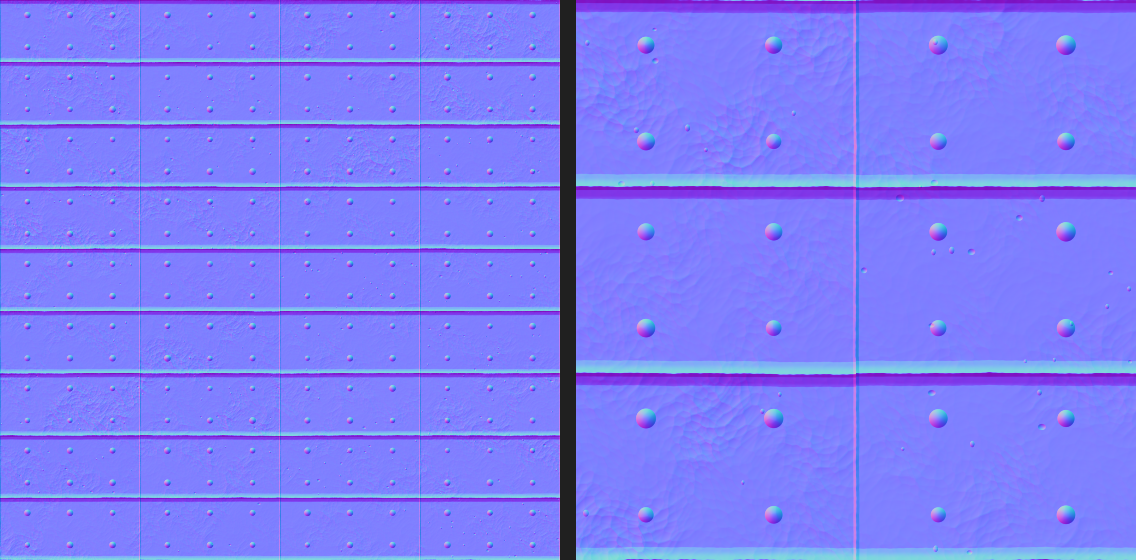
Left, the full canvas; right, a detail of the centre.
Give the GLSL for this texture map, as a Shadertoy shader.

```glsl
const float TAU = 6.2831853;
const vec2 GRID = vec2(4.0, 9.0);        // plates across and down
const vec2 RIVET_STEP = vec2(0.304, 0.258);
const float BEVEL_WIDTH = 0.0074;
const float SEAM_WIDTH = 0.0016;

vec2 hash2(vec2 p) {
    vec3 q = fract(p.xyx * vec3(0.1031, 0.1030, 0.0973));
    q += dot(q, q.yzx + 33.33);
    return fract((q.xx + q.yz) * q.zy);
}

// Soft-edged interval
float band(float x, float lo, float hi, float soft) {
    return smoothstep(lo - soft, lo + soft, x) * (1.0 - smoothstep(hi - soft, hi + soft, x));
}

// Layered sines with whole frequencies, so they wrap over 0..1
float ragged(float t, float seed) {
    float sum = 0.0, amp = 0.5, freq = 5.0;
    for (int i = 0; i < 6; i++) {
        sum += amp * sin(TAU * freq * t + seed * (freq + 1.7));
        freq = freq * 2.0 + 3.0;
        amp *= 0.75;
    }
    return sum;
}

// Squared distance to the nearest feature point, wrapping every n cells
float cellular(vec2 uv, float n) {
    vec2 cell = floor(uv * n), f = fract(uv * n);
    float nearest = 2.0;
    for (int y = -1; y <= 1; y++)
    for (int x = -1; x <= 1; x++) {
        vec2 o = vec2(x, y);
        vec2 d = o + hash2(mod(cell + o, n) + n) - f;
        nearest = min(nearest, dot(d, d));
    }
    return nearest;
}

float grainHeight(vec2 uv) {
    uv += 0.004 * sin(TAU * (uv.yx * vec2(13.0, 17.0) + uv * 5.0));
    return cellular(uv, 38.0) / 38.0 * 0.35
         + cellular(uv, 97.0) / 97.0 * 0.6
         + cellular(uv, 210.0) / 210.0 * 0.8;
}

// Slope of the rough paint, stronger in patches
vec2 grainSlope(vec2 uv, float strength) {
    const float e = 0.0009;
    float h = grainHeight(uv);
    vec2 s = vec2(grainHeight(uv + vec2(e, 0.0)) - h, h - grainHeight(uv + vec2(0.0, e))) / e;
    float patches = sin(TAU * (3.0 * uv.x + 2.0 * uv.y) + 2.0 * sin(TAU * 5.0 * uv.y))
                  + sin(TAU * (7.0 * uv.y - 4.0 * uv.x) + 2.0 * sin(TAU * 6.0 * uv.x));
    return s * strength * mix(0.25, 1.0, smoothstep(-1.0, 1.4, patches));
}

// Round bump of the given radius centred on the origin
vec2 domeSlope(vec2 d, float radius, float steepness, float soft) {
    float mask = 1.0 - smoothstep(radius - soft, radius + soft, length(d));
    return vec2(-d.x, d.y) / radius * steepness * mask;
}

vec2 rivetSlope(vec2 local, vec2 plate, float soft) {
    vec2 c = local - 0.5;
    vec2 id = vec2(clamp(round(c.x / RIVET_STEP.x), -1.0, 1.0), c.y < 0.0 ? -1.0 : 1.0);
    vec2 rnd = hash2(plate * 7.0 + id + 11.0);
    vec2 d = (c - id * RIVET_STEP) / GRID;
    return domeSlope(d, mix(0.0044, 0.0059, rnd.x), mix(0.95, 1.25, rnd.y), soft);
}

// Scattered specks, some raised and some sunken
vec2 speckSlope(vec2 uv, float n, float amount, float soft) {
    vec2 cell = floor(uv * n);
    vec2 rnd = hash2(cell + 53.0), kind = hash2(cell + 171.0);
    vec2 d = (fract(uv * n) - mix(vec2(0.3), vec2(0.7), rnd)) / n;
    d.x *= mix(0.7, 1.4, kind.y);
    float side = kind.y > 0.45 ? 0.75 : -0.75;
    return domeSlope(d, mix(0.08, 0.2, rnd.y) / n, side, soft) * step(kind.x, amount);
}

// Sloped edges above and below each row boundary
float bevelSlope(vec2 uv, float soft) {
    float row = round(uv.y * GRID.y);
    float id = mod(row, GRID.y);
    float tilt = hash2(vec2(floor(uv.x * GRID.x), id) + 31.0).x - 0.5;
    float wear = ragged(uv.x, id + 1.0);
    float d = uv.y - row / GRID.y - tilt * (fract(uv.x * GRID.x) - 0.5) * 0.0025;
    float lip = d - 0.00035 * wear;
    float upper = band(lip, 0.0, BEVEL_WIDTH, soft) * mix(0.9, 0.38, smoothstep(0.001, 0.006, d));
    float lower = band(lip, -BEVEL_WIDTH, 0.0, soft) * mix(0.42, 0.7, smoothstep(-0.0075, -0.005, d));
    float crease = band(lip, -0.0019 - 0.0004 * wear, 0.0, soft) * (0.8 + 0.25 * wear);
    return upper - lower - crease;
}

// Thin ridge along each column boundary
float seamSlope(vec2 uv, float soft) {
    float column = round(uv.x * GRID.x);
    float id = mod(column, GRID.x);
    float wear = ragged(uv.y, id + 3.0);
    float d = uv.x - column / GRID.x - 0.00025 * wear;
    float left = band(d, -SEAM_WIDTH, 0.0, soft) * (0.6 + 0.2 * wear);
    float right = band(d, 0.0, SEAM_WIDTH * 1.15, soft) * (0.55 - 0.2 * wear);
    return left - right;
}

void mainImage(out vec4 fragColor, in vec2 fragCoord) {
    vec2 uv = fragCoord / iResolution.xy;
    float soft = max(0.6 / iResolution.y, 0.0004);
    vec2 plate = floor(uv * GRID);
    vec2 rnd = hash2(plate + 5.0);

    vec2 slope = (hash2(plate + 91.0) - 0.5) * 0.025;
    slope += grainSlope(uv, mix(0.05, 0.13, rnd.x));
    slope += speckSlope(uv, 96.0, mix(0.01, 0.09, rnd.y * rnd.y), soft);
    slope += rivetSlope(fract(uv * GRID), plate, soft);
    slope += vec2(seamSlope(uv, soft), bevelSlope(uv, soft));

    // Encode the surface direction as colour
    vec3 normal = normalize(vec3(slope, 1.0));
    fragColor = vec4(normal * 0.5 + 0.5, 1.0);
}
```
